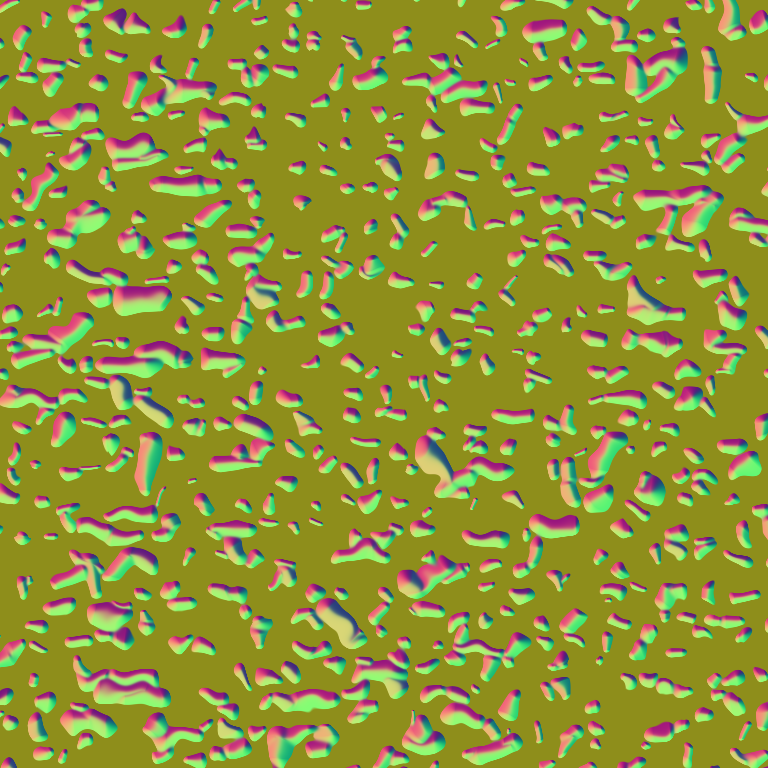
Give the GLSL for this texture map, as a Shadertoy shader.

```glsl
#define GRID 27.5        // grains along one side
#define FILL 0.88        // share of cells holding a grain
#define BIG_SHARE 0.34   // share of large grains inside clusters
#define BLEND 0.045      // softness of joins between grains
#define WARP 0.42        // irregularity of outlines
#define RIDGE 0.2        // softness of the crest
#define SLOPE 0.47       // strength of the slope colours
#define FLAT_COLOR vec3(0.555, 0.555, 0.105)
#define SLOPE_MID vec3(0.51, 0.53, 0.475)

vec4 hash4(vec2 p) {
    vec4 q = fract(p.xyxy * vec4(0.1031, 0.1030, 0.0973, 0.1099));
    q += dot(q, q.wzxy + 33.33);
    return fract((q.xxyz + q.yzzw) * q.zywx);
}

vec2 noise2(vec2 p) {
    vec2 i = floor(p), f = fract(p);
    f = f * f * (3.0 - 2.0 * f);
    return mix(mix(hash4(i).xy, hash4(i + vec2(1, 0)).xy, f.x),
               mix(hash4(i + vec2(0, 1)).xy, hash4(i + vec2(1, 1)).xy, f.x), f.y);
}

// Smooth union of tapered capsules: xy = outward slope, z = distance
vec3 grainField(vec2 p) {
    vec2 cell = floor(p);
    vec2 slopeSum = vec2(0.0);
    float weightSum = 1e-6;
    for (int y = -2; y <= 2; y++)
    for (int x = -2; x <= 2; x++) {
        vec2 id = cell + vec2(x, y);
        vec4 place = hash4(id + 17.3);
        vec4 shape = hash4(id + 71.7);
        if (place.w > FILL) continue;

        // Large grains gather in clusters
        float cluster = smoothstep(0.3, 0.7, noise2(id * 0.17 + 5.3).x);
        bool big = shape.w < BIG_SHARE * cluster;
        float radius = big ? mix(0.23, 0.38, shape.x) : mix(0.08, 0.265, sqrt(shape.x));
        float halfLength = 0.03 + (big ? mix(0.12, 0.75, shape.y) : 0.24 * shape.y);

        // Directions lean towards the horizontal, large grains more so
        float turn = 2.0 * shape.z - 1.0;
        float angle = 1.5708 * turn * (big ? turn * turn : abs(turn));
        vec2 axis = vec2(cos(angle), sin(angle));

        vec2 v = p - id - mix(vec2(0.08), vec2(0.92), place.xy);
        float along = clamp(dot(v, axis), -halfLength, halfLength);
        radius *= 1.0 + (place.z - 0.5) * 0.6 * along / halfLength;
        v -= axis * along;

        // Crest sits off centre, up and to the right
        vec2 fromCrest = v - vec2(0.13, 0.14) * radius;
        float soft = RIDGE * radius;
        vec2 slope = fromCrest / sqrt(dot(fromCrest, fromCrest) + soft * soft);
        float weight = exp((radius - length(v)) / BLEND);
        slopeSum += weight * slope;
        weightSum += weight;
    }
    return vec3(slopeSum / weightSum, -BLEND * log(weightSum));
}

void mainImage(out vec4 fragColor, in vec2 fragCoord) {
    vec2 p = fragCoord / iResolution.y * GRID;
    float pixel = GRID / iResolution.y;

    // Bend the outlines a little
    p += WARP * (noise2(p * 1.5 + 40.3) - 0.5);
    vec3 field = grainField(p);

    // Left faces red, lower faces green
    vec3 slopeColor = SLOPE_MID - SLOPE * vec3(field.xy, 0.0);
    slopeColor.b += 0.02 * field.y;

    float coverage = smoothstep(0.5 * pixel, -0.5 * pixel, field.z);
    fragColor = vec4(mix(FLAT_COLOR, clamp(slopeColor, 0.0, 1.0), coverage), 1.0);
}
```
